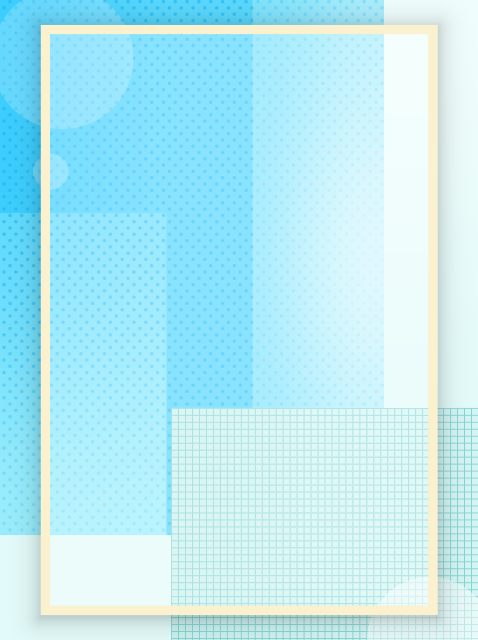
Give the GLSL for this background, as a Shadertoy shader.

```glsl
#define DOT_CELL vec2(0.01845, 0.01965)
#define DOT_RADIUS 0.0027
#define GRID_STEP 0.0109
#define GRID_LINE 0.00065
#define GRID_CORNER vec2(0.268, 0.362)
#define FRAME_CENTER vec2(0.3737, 0.5)
#define FRAME_HALF vec2(0.3099, 0.461)
#define FRAME_WIDTH 0.0145
#define VEIL 0.28
#define SHADOW 0.17

const vec3 WHITE = vec3(1.0);
const vec3 CREAM = vec3(0.985, 0.945, 0.81);
const vec3 MINT = vec3(0.89, 0.985, 0.98);
const vec3 DEEP_BLUE = vec3(0.24, 0.81, 0.995);
const vec3 SKY_BLUE = vec3(0.36, 0.85, 0.995);
const vec3 PALE_BLUE = vec3(0.50, 0.89, 0.99);
const vec3 DOT_BLUE = vec3(0.10, 0.72, 0.97);
const vec3 PAPER = vec3(0.80, 0.945, 0.94);
const vec3 TEAL = vec3(0.36, 0.78, 0.76);

float boxDistance(vec2 p, vec2 center, vec2 halfSize) {
    vec2 d = abs(p - center) - halfSize;
    return length(max(d, 0.0)) + min(max(d.x, d.y), 0.0);
}

float cover(float d) {
    return clamp(0.5 - d * iResolution.y, 0.0, 1.0);
}

float discCover(vec2 p, vec2 center, float radius) {
    return cover(length(p - center) - radius);
}

// Staggered dots: two square lattices, half a cell apart
float dotCover(vec2 p) {
    vec2 q = (p - vec2(0.2647, 0.6536)) / DOT_CELL;
    vec2 a = (fract(q + 0.5) - 0.5) * DOT_CELL;
    vec2 b = (fract(q) - 0.5) * DOT_CELL;
    return cover(min(length(a), length(b)) - DOT_RADIUS);
}

float gridCover(vec2 p) {
    vec2 q = (p - GRID_CORNER) / GRID_STEP;
    vec2 d = abs(fract(q + 0.5) - 0.5) * GRID_STEP;
    return cover(min(d.x, d.y) - GRID_LINE);
}

vec3 bluePanel(vec2 p) {
    float rightStrip = cover(0.3945 - p.x);
    float lowerLeft = cover(max(p.x - 0.260, p.y - 0.667));
    float glow = exp(-dot((p - vec2(0.59, 0.60)) / vec2(0.14, 0.25),
                          (p - vec2(0.59, 0.60)) / vec2(0.14, 0.25)));
    float descent = 1.0 - smoothstep(0.16, 0.68, p.y);

    vec3 color = mix(DEEP_BLUE, SKY_BLUE, smoothstep(0.0, 0.30, p.x));
    color = mix(color, vec3(0.67, 0.95, 0.985), lowerLeft * mix(0.34, 0.85, descent));
    vec3 pale = mix(PALE_BLUE, vec3(0.66, 0.93, 0.99), smoothstep(0.39, 0.60, p.x));
    pale = mix(pale, vec3(0.86, 0.97, 0.99), 0.85 * glow);
    color = mix(color, pale, rightStrip);

    float dotStrength = 0.62 * (1.0 - 0.65 * lowerLeft * descent);
    dotStrength *= mix(1.0, 0.42 * (1.0 - 0.75 * glow), rightStrip);
    return mix(color, DOT_BLUE, dotCover(p) * dotStrength);
}

void mainImage(out vec4 fragColor, in vec2 fragCoord) {
    vec2 p = fragCoord / iResolution.y;

    // Pale ground and dotted panel
    vec3 color = mix(MINT, vec3(0.94, 0.995, 0.99), smoothstep(0.3, 1.0, p.y));
    color = mix(color, bluePanel(p), cover(max(p.x - 0.600, 0.164 - p.y)));

    // Ruled sheet
    float sheet = cover(max(GRID_CORNER.x - p.x, p.y - GRID_CORNER.y) - GRID_LINE);
    vec3 paper = mix(PAPER, vec3(0.86, 0.97, 0.97), smoothstep(0.27, 0.6, p.x) * 0.6);
    paper = mix(paper, TEAL, gridCover(p) * 0.72);
    color = mix(color, paper, sheet);

    // Translucent discs
    color = mix(color, WHITE, 0.22 * discCover(p, vec2(0.0977, 0.909), 0.1107));
    color = mix(color, WHITE, 0.24 * discCover(p, vec2(0.0794, 0.7318), 0.0277));
    color = mix(color, WHITE, 0.48 * discCover(p, vec2(0.672, 0.0), 0.0985));

    // Frame with soft outer shadow and veiled interior
    float outer = boxDistance(p, FRAME_CENTER, FRAME_HALF);
    float inner = boxDistance(p, FRAME_CENTER, FRAME_HALF - FRAME_WIDTH);
    float drop = boxDistance(p, FRAME_CENTER - vec2(0.0, 0.004), FRAME_HALF);
    color *= 1.0 - SHADOW * exp(-max(drop, 0.0) / 0.016) * (1.0 - cover(outer));
    color = mix(color, WHITE, VEIL * cover(inner));
    color = mix(color, CREAM, cover(outer) * (1.0 - cover(inner)));

    fragColor = vec4(color, 1.0);
}
```
